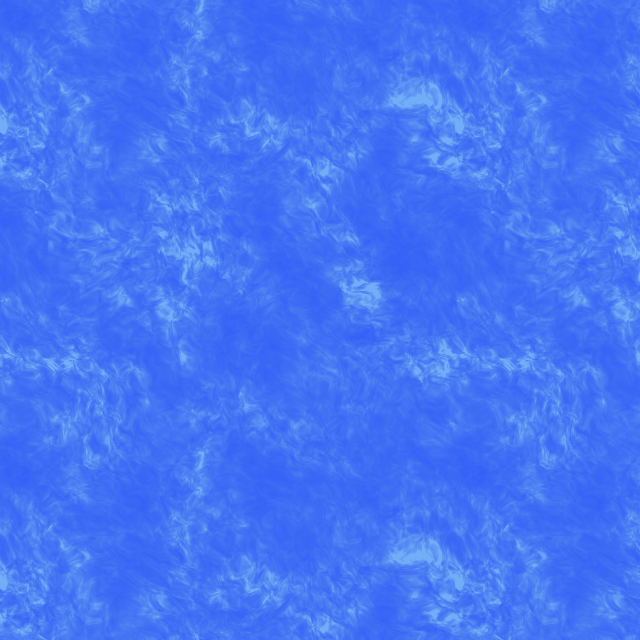
This texture is drawn by a WebGL 1 fragment shader. Its source:

```glsl
precision highp float;

uniform vec2 u_resolution;

const float TILE_SIZE = 0.713;
const float TAU = 6.2831853;

// Unit gradient at a lattice corner, wrapped so the noise tiles
vec2 cornerGradient(vec2 cell, float period, float seed) {
  vec2 wrapped = mod(cell, period);
  float h = fract(sin(dot(wrapped, vec2(127.1, 311.7)) + seed * 17.3) * 43758.55);
  return vec2(cos(h * TAU), sin(h * TAU));
}

float gradientNoise(vec2 p, float period, float seed) {
  vec2 cell = floor(p);
  vec2 f = p - cell;
  vec2 fade = f * f * f * (f * (f * 6.0 - 15.0) + 10.0);
  vec2 e = vec2(1.0, 0.0);
  float a = dot(cornerGradient(cell, period, seed), f);
  float b = dot(cornerGradient(cell + e.xy, period, seed), f - e.xy);
  float c = dot(cornerGradient(cell + e.yx, period, seed), f - e.yx);
  float d = dot(cornerGradient(cell + e.xx, period, seed), f - e.xx);
  return mix(mix(a, b, fade.x), mix(c, d, fade.x), fade.y);
}

// Octaves of doubling frequency; gain sets the weight of finer ones
float layeredNoise(vec2 p, float period, float gain, float seed) {
  float sum = 0.0;
  float weight = 1.0;
  for (int i = 0; i < 4; i++) {
    sum += weight * gradientNoise(p * period, period, seed);
    period *= 2.0;
    weight *= gain;
    seed += 3.0;
  }
  return sum;
}

// Integer shear: stretches cells toward the lower right, keeps the tiling
vec2 alongAcross(vec2 p) {
  return vec2(p.x - p.y, 2.0 * (p.x + p.y));
}

vec2 bend(vec2 p, float period, float amount, float seed) {
  return p + amount * vec2(gradientNoise(p * period, period, seed),
                           gradientNoise(p * period, period, seed + 5.0));
}

// Deep blue to pale blue, driven by the green level
vec3 waterColor(float green) {
  float lift = green - 0.41;
  return vec3(0.23 + 0.81 * lift, green, 0.96 - 0.15 * lift + 0.7 * lift * lift);
}

void main() {
  vec2 uv = gl_FragCoord.xy / min(u_resolution.x, u_resolution.y);
  vec2 p = uv / TILE_SIZE;

  // Broad pale patches
  vec2 broad = bend(p, 3.0, 0.09, 1.0);
  float patches = layeredNoise(broad, 4.0, 0.6, 11.0);

  // Short wrinkles running to the lower right
  vec2 crinkled = bend(bend(p, 4.0, 0.07, 23.0), 28.0, 0.018, 31.0);
  float wrinkles = layeredNoise(alongAcross(crinkled), 5.0, 0.95, 41.0);

  // Crumbly grain, roughened by the same bends
  float grain = layeredNoise(crinkled, 22.0, 0.85, 61.0);

  // Skewed tone: mostly deep blue, fine detail strongest in pale patches
  float strength = mix(0.75, 1.6, smoothstep(-0.3, 0.5, patches));
  float tone = 2.75 * patches + strength * (1.1 * wrinkles + 1.3 * grain);
  float green = 0.352 + 0.1 * exp(0.44 * clamp(tone - 0.05, -2.6, 2.7));
  gl_FragColor = vec4(waterColor(green), 1.0);
}
```
